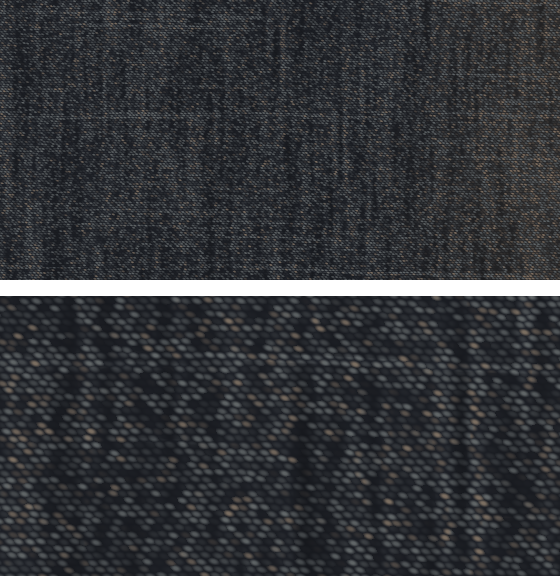
Top, the full canvas; bottom, a detail of the centre.
Give the GLSL for this texture, as a WebGL 2 fragment shader.

```glsl
#version 300 es
precision highp float;

uniform vec2 u_resolution;
out vec4 fragColor;

// Weave, in threads per canvas height
const vec2 THREADS = vec2(78.0, 122.0);
const float TWILL_STEP = 0.64;
const vec2 FLECK_RADIUS = vec2(0.66, 0.62);
const float FLECK_CORE = 0.15;
const float FLECK_SLANT = 0.35;
const float FLECK_JITTER = 0.26;
const float FLECK_CONTRAST = 1.15;

// Uneven yarn, in cells per canvas height
const vec2 FINE_STREAK = vec2(66.0, 4.5);
const vec2 WIDE_STREAK = vec2(17.0, 1.2);
const vec2 SLUB = vec2(1.7, 88.0);
const float SLUB_TILT = 0.035;

// Dyes
const vec3 INDIGO = vec3(0.103, 0.113, 0.136);
const vec3 STEEL = vec3(0.318, 0.336, 0.346);
const vec3 TAN = vec3(0.450, 0.378, 0.315);
const vec3 WORN_BROWN = vec3(0.168, 0.157, 0.148);

float hash(vec2 cell) {
    vec3 q = fract(cell.xyx * vec3(0.1031, 0.1030, 0.0973));
    q += dot(q, q.yzx + 33.33);
    return fract((q.x + q.y) * q.z);
}

vec2 hash2(vec2 cell) {
    return vec2(hash(cell), hash(cell + vec2(57.3, 113.7)));
}

// Smooth cellular noise: signed round blobs around jittered points
float softCells(vec2 p) {
    vec2 base = floor(p);
    float sum = 0.0;
    for (int y = -1; y <= 1; y++) {
        for (int x = -1; x <= 1; x++) {
            vec2 cell = base + vec2(x, y);
            vec2 d = p - cell - hash2(cell);
            float weight = max(0.0, 1.0 - dot(d, d));
            sum += (2.0 * hash(cell + 211.0) - 1.0) * weight * weight;
        }
    }
    return sum;
}

// Staggered slanted flecks: x = coverage, y = random tone, z = random dye
vec3 twillFlecks(vec2 p, float pixel) {
    vec2 g = p * THREADS;
    float row = floor(g.y);
    float blur = 0.2 * min(pixel * THREADS.y, 1.0);
    vec3 nearest = vec3(0.0);
    for (int y = -1; y <= 1; y++) {
        float r = row + float(y);
        float gx = g.x + r * TWILL_STEP;
        for (int x = -1; x <= 1; x++) {
            vec2 cell = vec2(floor(gx) + float(x), r);
            vec2 jitter = (hash2(cell) - 0.5) * FLECK_JITTER;
            vec2 d = vec2(gx, g.y) - cell - 0.5 - jitter;
            d.y += FLECK_SLANT * d.x;
            float cover = 1.0 - smoothstep(FLECK_CORE, 1.0 + blur,
                                           length(d / FLECK_RADIUS));
            if (cover > nearest.x) {
                nearest = vec3(cover, hash(cell + 31.0), hash(cell + 77.0));
            }
        }
    }
    return nearest;
}

void main() {
    float pixel = 1.0 / u_resolution.y;
    vec2 p = gl_FragCoord.xy * pixel;
    float across = gl_FragCoord.x / u_resolution.x;

    // Gentle distortion of the cloth
    vec2 cloth = p + 0.002 * vec2(sin(7.0 * p.y + 2.0 * p.x),
                                  sin(5.0 * p.x + 1.3) + 0.6 * sin(11.0 * p.x));

    // Vertical streaks, tilted slubs and the worn side
    float fine = softCells(cloth * FINE_STREAK);
    float wide = softCells(cloth * WIDE_STREAK + 40.0);
    vec2 tilted = vec2(cloth.x, cloth.y + SLUB_TILT * cloth.x);
    float weft = softCells(tilted * SLUB + 90.0);
    float slub = smoothstep(0.6, 1.1, weft);
    float worn = smoothstep(0.62, 1.0, across + 0.02 * sin(6.0 * p.y));
    float shade = 0.03 * sin(6.5 * across + 1.4) + 0.015 * sin(4.0 * p.y + 3.0 * p.x);

    // Tone of each fleck
    vec3 fleck = twillFlecks(cloth, pixel);
    float tone = 0.60 + FLECK_CONTRAST * (fleck.y - 0.5) + 0.30 * fine + 0.08 * wide
               + 0.06 * weft + 0.45 * slub + 0.14 * worn + shade;
    tone = clamp(tone, 0.05, 1.3);

    // Dyed ground under pale and tan yarn
    float tanShare = 0.13 + 0.20 * max(fine, 0.0) + 0.04 * wide + 0.22 * worn;
    float tanMix = 1.0 - smoothstep(tanShare - 0.08, tanShare + 0.08, fleck.z);
    vec3 ground = mix(INDIGO, WORN_BROWN, 0.6 * worn);
    ground *= 1.0 + 0.12 * fine + 0.05 * wide + 0.15 * slub + shade;
    vec3 yarn = mix(STEEL, TAN, tanMix * (0.60 + 0.15 * worn));
    vec3 color = mix(ground, yarn, fleck.x * tone);

    fragColor = vec4(clamp(color, 0.0, 1.0), 1.0);
}
```
